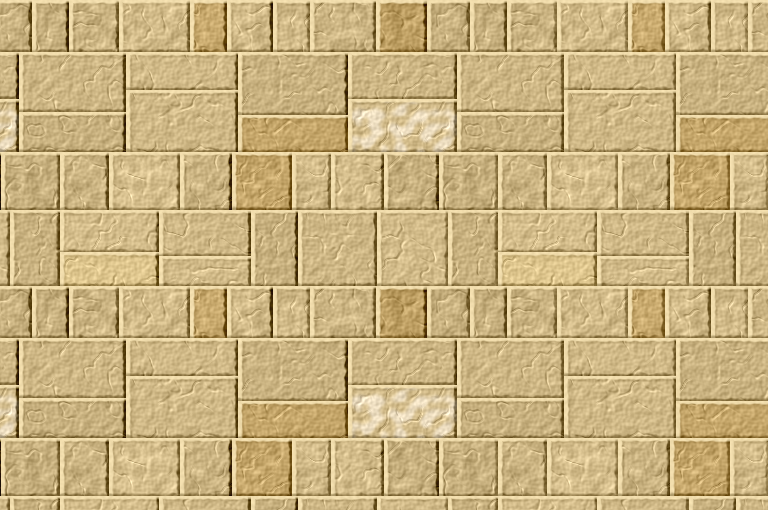
Write a Shadertoy shader that draws this texture.

```glsl
// Sandstone wall of four repeating courses: two of small blocks, one of wide split
// blocks and one mixed. Joints come from per-course lists, each stone gets embossed
// gradient noise with cracks, a lit upper left edge and a shadowed right edge.

const vec2 TILE = vec2(438.0, 286.0);   // one repeat; the canvas is 510 units high
const int FIRST[5] = int[5](0, 9, 13, 21, 27);
const float COURSE[5] = float[5](0.0, 52.0, 152.0, 210.0, 286.0);
const float JOINT[27] = float[27](
    32.0, 69.0, 119.0, 190.0, 227.0, 273.0, 310.0, 376.0, 427.0,
    19.0, 126.0, 238.0, 348.0,
    60.0, 109.0, 180.0, 232.0, 292.0, 331.0, 384.0, 439.0,
    10.0, 60.0, 159.0, 251.0, 298.0, 377.0);
const float SPLIT[4] = float[4](112.0, 90.0, 115.0, 99.0);

float hash(vec2 p) {
    vec3 q = fract(p.xyx * 0.1031);
    q += dot(q, q.yzx + 33.33);
    return fract((q.x + q.y) * q.z);
}

float corner(vec2 cell, vec2 offset) {
    float angle = 6.2832 * hash(cell);
    return dot(vec2(cos(angle), sin(angle)), offset);
}

float gradientNoise(vec2 p) {
    vec2 i = floor(p), f = p - i;
    vec2 u = f * f * f * (f * (f * 6.0 - 15.0) + 10.0);
    vec2 e = vec2(1.0, 0.0);
    return mix(mix(corner(i, f), corner(i + e, f - e), u.x),
               mix(corner(i + e.yx, f - e.yx), corner(i + 1.0, f - 1.0), u.x), u.y);
}

// Height of the stone face: grain, lumps and winding cracks
float relief(vec2 p) {
    float h = 0.55 * gradientNoise(p / 9.0) + 0.4 * gradientNoise(p / 3.7);
    vec2 bent = p / 24.0 + 0.22 * gradientNoise(p / 9.0 + 40.0);
    float crack = 1.0 - smoothstep(0.0, 0.075, abs(gradientNoise(bent + 70.0)));
    return h - 0.55 * crack * smoothstep(-0.2, 0.15, gradientNoise(p / 28.0 + 11.0));
}

void mainImage(out vec4 fragColor, in vec2 fragCoord) {
    float unit = 510.0 / iResolution.y;
    vec2 p = vec2(fragCoord.x, iResolution.y - fragCoord.y) * unit;
    float y = mod(p.y, TILE.y);

    // Course, then the stone between two joints
    int row = 0;
    for (int i = 1; i < 4; i++) if (y >= COURSE[i]) row = i;
    int first = FIRST[row], last = FIRST[row + 1], id = first;
    float x = mod(p.x - JOINT[first], TILE.x) + JOINT[first];
    for (int i = first; i < last; i++) if (x >= JOINT[i]) id = i;
    vec2 low = vec2(JOINT[id], COURSE[row]);
    vec2 high = vec2(JOINT[first] + TILE.x, COURSE[row + 1]);
    if (id + 1 < last) high.x = JOINT[id + 1];

    // Some stones are split by a level joint
    float cut = id == 22 ? 252.0 : id == 23 ? 256.0 : 0.0;
    if (row == 1) cut = SPLIT[id - 9];
    bool lower = cut > 0.0 && y >= cut;
    if (lower) low.y = cut;
    else if (cut > 0.0) high.y = cut;

    vec2 seed = vec2(float(id) * 7.0 + 3.0, lower ? 29.0 : 5.0);
    vec2 q = vec2(x, y) - low;
    vec2 grain = q + seed * 31.0;

    // Embossed face with a tone of its own
    float tone = 0.24 * (relief(grain + 0.8) - relief(grain - 0.8));
    tone += 0.07 * (hash(seed) - 0.5) - 0.012;
    float blotch = gradientNoise(grain / 13.0 + 5.0);
    tone += (row == 0 || row == 2 ? 0.13 : 0.04) * blotch;
    vec3 color = vec3(0.82, 0.73, 0.535) + tone;

    // Ochre stones and bleached stones
    if (id == 3 || id == 7 || id == 16 || (id == 11 && lower))
        color -= vec3(0.05, 0.08, 0.12);
    if (id == 22 && lower) color += vec3(0.06, 0.055, 0.03);
    if (id == 12 && lower)
        color += vec3(0.1, 0.13, 0.21) * smoothstep(-0.25, 0.3, blotch);

    // Distances to the worn edges
    float soft = max(1.2, unit);
    float wobble = 1.3 * gradientNoise(grain / 6.0 + 90.0);
    vec2 near = q + wobble;
    vec2 far = high - low - q + 1.6 * wobble;

    // Faint groove inside the lit edge, then the pale joint itself
    color -= 0.09 * (1.0 - smoothstep(4.0, 8.0, min(near.x, near.y + 1.0)));
    float pale = 1.0 - smoothstep(-soft, soft, min(near.x - 4.2, near.y - 3.2));
    vec3 mortar = vec3(0.95, 0.87, 0.68) + 0.06 * gradientNoise(grain / 4.0);
    color = mix(color, mortar, pale);

    // Shadow on the right and lower edges, weaker toward the right of the wall
    float fade = mix(1.1, 0.65, fragCoord.x / iResolution.x);
    float side = 1.0 - smoothstep(2.8 - soft, 2.8 + soft, far.x);
    float base = 1.0 - smoothstep(0.8, 3.6, far.y);
    float depth = fade * mix(0.32, 0.62, hash(seed + 17.0));
    color -= max(depth * side * smoothstep(0.0, 4.0, near.y), 0.25 * base);

    fragColor = vec4(clamp(color, vec3(0.1, 0.06, 0.02), vec3(1.0)), 1.0);
}
```
